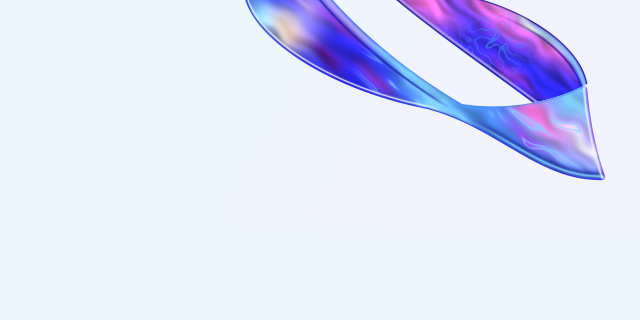
A Shadertoy shader for this background:

```glsl
// Iridescent twisted glass ribbon on a pale ice-blue and lavender backdrop.

const vec3 ICE = vec3(.922, .965, 1);
const vec3 LAVENDER = vec3(.948, .951, .996);
const vec3 NAVY = vec3(.07, .1, .6);
const vec3 ROYAL = vec3(.15, .15, .92);
const vec3 AZURE = vec3(.28, .54, .97);
const vec3 CYAN = vec3(.5, .83, .99);
const vec3 VIOLET = vec3(.58, .24, .92);
const vec3 LILAC = vec3(.77, .69, .99);
const vec3 PINK = vec3(.99, .45, .87);
const vec3 PLUM = vec3(.36, .1, .6);
const vec3 CREAM = vec3(.98, .88, .76);
const vec2 FLOW = vec2(.78, -.626); // main direction of the ribbon
const float WARP = .025;            // distortion of the colour patches
const float RIM = .0035;            // width of the dark glass edge
const float TWIST_X = 1.445;        // where the two sweeps cross

// Contribution of one lattice corner to gradient noise
float corner(vec2 cell, vec2 offset) {
  float a = 6.2832 * fract(sin(dot(cell, vec2(127.1, 311.7))) * 43758.5);
  return dot(vec2(cos(a), sin(a)), offset);
}

float noise(vec2 p) {
  vec2 i = floor(p), f = fract(p), u = f * f * (3. - 2. * f), e = vec2(1, 0);
  return mix(mix(corner(i, f), corner(i + e, f - e), u.x),
    mix(corner(i + e.yx, f - e.yx), corner(i + 1., f - 1.), u.x), u.y);
}

// Signed distance to a cubic Bezier that advances in x; positive above it
float edge(vec2 p, vec4 ab, vec4 cd) {
  vec2 a = ab.xy, b = ab.zw, c = cd.xy, d = cd.zw;
  vec2 k1 = 3. * (b - a), k2 = 3. * (a - 2. * b + c), k3 = d - a + 3. * (b - c);
  float t = .5, stride = .25;
  for (int i = 0; i < 14; i++) {
    float x = a.x + t * (k1.x + t * (k2.x + t * k3.x));
    t += x < p.x ? stride : -stride;
    stride *= .5;
  }
  vec2 q = a + t * (k1 + t * (k2 + t * k3));
  vec2 tangent = normalize(k1 + t * (2. * k2 + 3. * t * k3));
  return dot(p - q, vec2(-tangent.y, tangent.x));
}

float smoothMin(float a, float b, float k) {
  float h = max(k - abs(a - b), 0.) / k;
  return min(a, b) - h * h * k * .25;
}

float line(float d, float center, float width) {
  float x = (d - center) / width;
  return exp(-x * x);
}

// Rotates so that x runs along the ribbon
vec2 along(vec2 p) {
  return vec2(dot(p, FLOW), dot(p, vec2(-FLOW.y, FLOW.x)));
}

// Soft patch along the ribbon: center in xy, radii in zw
void tint(inout vec3 col, vec2 p, vec4 area, vec3 color) {
  vec2 q = along(p - area.xy) / area.zw;
  col = mix(col, color, .95 * exp(-dot(q, q)));
}

vec3 backFace(vec2 p, float inner, float outer) {
  vec3 col = ROYAL;
  tint(col, p, vec4(1.6, .77, .1, .02), VIOLET);
  tint(col, p, vec4(1.33, .99, .12, .06), PINK);
  tint(col, p, vec4(1.55, .965, .2, .055), PINK);
  tint(col, p, vec4(1.73, .845, .11, .035), PINK);
  tint(col, p, vec4(1.66, .91, .1, .012), CREAM);
  // Streaks and branching veins
  col *= 1. + .5 * noise(along(p) * vec2(12, 45));
  float veins = line(noise(p * 34.), 0., .07) * line(length(p - vec2(1.54, .86)), 0., .09);
  col = mix(col, AZURE, .7 * veins);
  // Bright bevels and dark rims
  float bend = smoothstep(1.5, 1.78, p.x);
  col = mix(col, CYAN, .9 * bend * line(outer, .013, .01));
  col = mix(col, NAVY, .8 * bend * line(outer, .029, .004));
  col = mix(col, LILAC, .8 * line(inner, .009, .004));
  return mix(col, NAVY, .85 * line(min(inner, outer), .001, RIM));
}

vec3 frontFace(vec2 p, float bottom, float top, float right) {
  vec3 col = mix(ROYAL, AZURE, smoothstep(1.1, 1.4, p.x));
  // Left sweep
  tint(col, p, vec4(.82, .95, .1, .05), CYAN);
  tint(col, p, vec4(.97, .98, .08, .04), LILAC);
  tint(col, p, vec4(.91, .9, .085, .05), CREAM);
  tint(col, p, vec4(1.02, .83, .07, .03), PLUM);
  tint(col, p, vec4(1.06, .92, .09, .02), VIOLET);
  tint(col, p, vec4(1.18, .75, .07, .02), VIOLET);
  tint(col, p, vec4(1.37, .68, .13, .035), CYAN);
  // Right sweep
  tint(col, p, vec4(1.8, .57, .18, .1), LILAC);
  tint(col, p, vec4(1.65, .57, .08, .018), VIOLET);
  tint(col, p, vec4(1.68, .635, .1, .035), PINK);
  tint(col, p, vec4(1.79, .68, .06, .04), CYAN);
  tint(col, p, vec4(1.84, .53, .1, .018), LAVENDER);
  // Reflected streaks
  float streak = noise(along(p) * vec2(9, 32));
  col *= 1. + .4 * streak;
  col = mix(col, CYAN, .7 * line(streak, .25, .07) * smoothstep(1.08, 1.25, p.x));
  // Bevels, then rims
  float left = 1. - smoothstep(1.3, TWIST_X, p.x);
  float keel = smoothstep(1.42, 1.62, p.x);
  vec3 bevel = mix(LILAC, CYAN, smoothstep(1.05, 1.25, p.x));
  col = mix(col, bevel, .85 * left * line(top, .012, .013));
  col = mix(col, NAVY, .7 * left * line(top, .03, .004));
  col = mix(col, NAVY, .85 * keel * line(bottom, .014, .014));
  col = mix(col, CYAN, .85 * keel * line(bottom, .012, .005));
  col = mix(col, LAVENDER, .8 * max(line(right, .01, .004), left * line(bottom, .009, .003)));
  col = mix(col, AZURE, .7 * line(top, .001, RIM));
  col = mix(col, VIOLET, .7 * line(right, .001, RIM));
  return mix(col, ROYAL, .8 * line(bottom, .001, RIM));
}

void mainImage(out vec4 fragColor, in vec2 fragCoord) {
  vec2 p = fragCoord / iResolution.y;
  vec2 warped = p + WARP * vec2(noise(p * 13.), noise(p * 13. + 37.));
  float aa = .7 / iResolution.y;
  float haze = smoothstep(.2, 1.4, p.x - .6 * p.y + .2) * smoothstep(.2, .34, p.y);
  vec3 col = mix(ICE, LAVENDER, haze);
  // Ribbon outlines
  float bottom = p.x < 1.341
    ? edge(p, vec4(.763, 1.016, .786, .883), vec4(1.029, .714, 1.354, .656))
    : edge(p, vec4(1.315, .664, 1.536, .615), vec4(1.667, .448, 1.854, .438));
  float brow = edge(p, vec4(1.419, .68, 1.536, .654), vec4(1.706, .667, 1.833, .737));
  float top = p.x > TWIST_X ? -brow
    : -edge(p, vec4(1.026, 1.016, 1.125, .901), vec4(1.276, .771, 1.458, .667));
  float right = -edge(p.yx, vec4(.458, 1.888, .557, 1.854), vec4(.661, 1.839, .75, 1.833));
  float inner = edge(p, vec4(1.219, 1.016, 1.354, .901), vec4(1.536, .776, 1.672, .674));
  float outer = -edge(p, vec4(1.448, 1.016, 1.667, .969), vec4(1.828, .839, 1.836, .729));
  // Back face first, front face over it
  float back = min(min(inner, outer), brow);
  float front = smoothMin(min(bottom, top), right, .02);
  col = mix(col, backFace(warped, inner, outer), smoothstep(-aa, aa, back));
  col = mix(col, frontFace(warped, bottom, top, right), smoothstep(-aa, aa, front));
  fragColor = vec4(col, 1);
}
```
